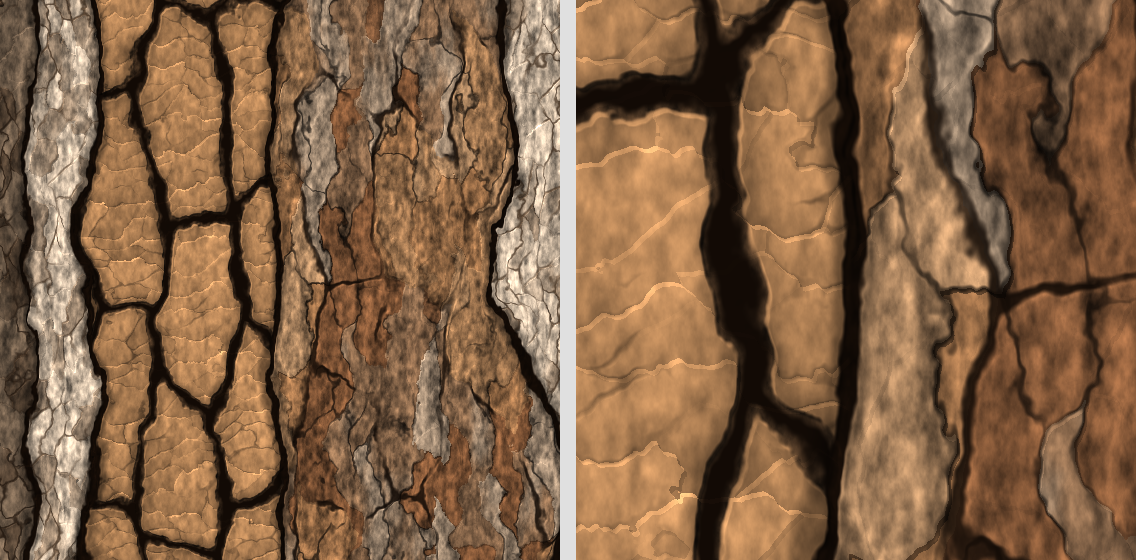
Left, the full canvas; right, a detail of the centre.
Give the GLSL for this texture, as a Shadertoy shader.

```glsl
// Pine bark: smooth orange plates between black fissures, flaky brown and pale grey strips.
#define ORANGE vec3(0.70, 0.51, 0.335)
#define BROWN  vec3(0.51, 0.385, 0.28)
#define RUST   vec3(0.50, 0.33, 0.21)
#define GREY   vec3(0.59, 0.505, 0.42)
#define PALE   vec3(0.80, 0.72, 0.63)
#define CRACK  vec3(0.25, 0.18, 0.12)
#define BLACK  vec3(0.07, 0.04, 0.02)
#define PLATE_SIZE vec2(0.135, 0.30)
#define FLAKE_SIZE vec2(0.046, 0.16)
#define WARP   0.07
#define RELIEF 0.55

float hash(vec2 p) {
    vec3 q = fract(p.xyx * 0.1031);
    q += dot(q, q.yzx + 33.33);
    return fract((q.x + q.y) * q.z);
}

float noise(vec2 p) {
    vec2 i = floor(p), f = fract(p);
    f = f * f * (3.0 - 2.0 * f);
    return mix(mix(hash(i), hash(i + vec2(1, 0)), f.x),
               mix(hash(i + vec2(0, 1)), hash(i + vec2(1, 1)), f.x), f.y);
}

float fbm(vec2 p) {
    float sum = 0.0, amp = 0.5;
    for (int i = 0; i < 5; i++) {
        sum += amp * noise(p);
        p = p * 2.03 + 17.3;
        amp *= 0.5;
    }
    return sum;
}

// Jittered cell centre, with every other column staggered
vec2 cellPoint(vec2 id) {
    vec2 jitter = vec2(hash(id + 3.7), hash(id + 51.2)) - 0.5;
    return id + 0.5 + 0.75 * jitter + vec2(0.0, 0.5 * mod(id.x, 2.0));
}

float smoothMin(float a, float b, float k) {
    float h = max(k - abs(a - b), 0.0) / k;
    return min(a, b) - 0.25 * h * h * k;
}

// Stretched Voronoi: x = distance to border, y = random per cell, zw = offset from centre
vec4 cells(vec2 p, vec2 size) {
    vec2 q = p / size, base = floor(q), id = base, best = vec2(9.0);
    for (int j = -2; j <= 2; j++)
    for (int i = -1; i <= 1; i++) {
        vec2 g = base + vec2(i, j), r = cellPoint(g) - q;
        if (dot(r, r) < dot(best, best)) { best = r; id = g; }
    }
    float border = 1.0;
    for (int j = -2; j <= 2; j++)
    for (int i = -1; i <= 1; i++) {
        if (i == 0 && j == 0) continue;
        vec2 r = cellPoint(id + vec2(i, j)) - q;
        vec2 n = normalize(r - best);
        float d = dot(0.5 * (best + r), n) / length(n / size);
        border = smoothMin(border, d, 0.12 * size.x);
    }
    return vec4(max(border, 0.0), hash(id + 91.7), -best);
}

// Albedo in rgb, height in a
vec4 bark(vec2 p) {
    vec2 warp = vec2(fbm(p * vec2(15, 10)), fbm(p * vec2(13, 16) + 40.0)) - 0.5;
    vec2 q = p + WARP * warp;
    float grain = fbm(p * vec2(130, 75)) - 0.5;
    float fibre = fbm(p * vec2(75, 10) + 3.0 * warp) - 0.5;
    float patchy = fbm(p * vec2(22, 9) + 70.0);
    vec4 plate = cells(q, PLATE_SIZE);
    vec4 facet = cells(q + 0.05 * warp.yx, vec2(0.062, 0.034));
    vec4 flake = cells(q + 0.05 * warp, FLAKE_SIZE);
    vec4 chip = cells(q + 0.05 * warp.yx, vec2(0.027, 0.06));

    // Signed distances to the four long fissures
    float y = p.y;
    float left = q.x - 0.052 - 0.008 * sin(9.0 * y);
    float inner = q.x - 0.165 - (0.012 + 0.022 * y) * cos(10.5 * (y - 0.85));
    float middle = q.x - 0.505 - 0.011 * sin(14.0 * y) + 0.02 * y;
    float right = q.x - 0.902 - 0.018 * cos(13.0 * (y - 0.72))
                - 0.11 * (1.0 - smoothstep(0.15, 0.45, y));

    // Orange plates with scalloped facets
    vec3 orange = ORANGE * (0.93 + 0.14 * plate.y) * (0.9 + 0.2 * facet.y + 0.13 * facet.w);
    float seam = (1.0 - smoothstep(0.0, 0.003, facet.x)) * smoothstep(0.35, 0.6, patchy);
    orange *= (1.0 - 0.3 * seam) * (1.0 + 0.5 * grain + 0.3 * fibre);
    orange *= 0.74 + 0.26 * smoothstep(0.008, 0.03, plate.x);
    float gap = plate.x + 0.012 * (patchy - 0.5);
    float top = smoothstep(0.008, 0.0115, gap);
    vec3 groove = mix(BLACK, CRACK * (1.0 + 2.0 * grain), smoothstep(0.002, 0.009, gap));
    vec4 plates = vec4(mix(groove, orange, top), top + 0.3 * facet.y + 0.25 * facet.w);

    // Brown flakes: long, overlapping, some rusty and some grey
    vec3 brown = mix(RUST, BROWN, smoothstep(0.15, 0.3, flake.y));
    brown = mix(brown, GREY, smoothstep(0.55, 0.75, flake.y + 0.6 * (patchy - 0.5)));
    brown = mix(brown, ORANGE * 0.92, 0.65 * step(0.68, plate.y));
    brown *= 1.0 + 1.1 * grain + 0.9 * fibre;
    float edge = 1.0 - smoothstep(0.0005, 0.004, flake.x);
    brown *= 1.0 - 0.6 * edge * smoothstep(0.3, 0.6, patchy);
    float split = 1.0 - smoothstep(0.001, 0.006, plate.x);
    brown = mix(brown, BLACK, 0.85 * split * smoothstep(0.32, 0.55, patchy));
    vec4 flakes = vec4(brown, 0.8 * flake.y + 0.25 * chip.y + 0.5 * fibre - 0.4 * split);

    // Pale weathered chips
    vec3 pale = mix(PALE, GREY, smoothstep(0.5, 0.85, chip.y + 0.8 * (patchy - 0.5)));
    pale *= 1.0 + 1.0 * grain + 0.9 * fibre;
    float chink = 1.0 - smoothstep(0.0003, 0.0035, chip.x);
    pale = mix(pale, CRACK, 0.75 * chink * smoothstep(0.3, 0.6, patchy));
    vec4 chips = vec4(pale, 0.7 * chip.y + 0.3 * chip.w + 0.5 * fibre);
    vec4 shaded = vec4(pale * vec3(0.52, 0.48, 0.44), chips.a);

    // Strips from left to right
    vec4 surface = mix(shaded, chips, smoothstep(-0.003, 0.003, left));
    surface = mix(surface, plates, smoothstep(-0.002, 0.002, inner));
    surface = mix(surface, flakes, smoothstep(-0.002, 0.002, middle));
    surface = mix(surface, chips, smoothstep(-0.002, 0.002, right));

    // Fissures: black core with shaded banks
    float fissure = min(min(abs(left) + 0.003, abs(inner)), min(abs(middle), abs(right)));
    float width = 0.004 + 0.011 * noise(vec2(3.0, 9.0) * p + 5.0);
    float open = 1.0 - smoothstep(0.55 * width, width, fissure);
    surface.rgb *= 0.62 + 0.38 * smoothstep(width, width + 0.014, fissure);
    surface.rgb = mix(surface.rgb, BLACK * (1.0 + grain), open);
    surface.a -= 0.6 * open;
    return surface;
}

void mainImage(out vec4 fragColor, in vec2 fragCoord) {
    vec2 p = fragCoord / iResolution.xy;
    vec4 surface = bark(p);
    // Light from the upper left, by comparing heights
    float rise = surface.a - bark(p + vec2(-0.0018, 0.0026)).a;
    float light = clamp(1.0 + RELIEF * rise, 0.5, 1.28);
    fragColor = vec4(clamp(surface.rgb * light, 0.0, 1.0), 1.0);
}
```
